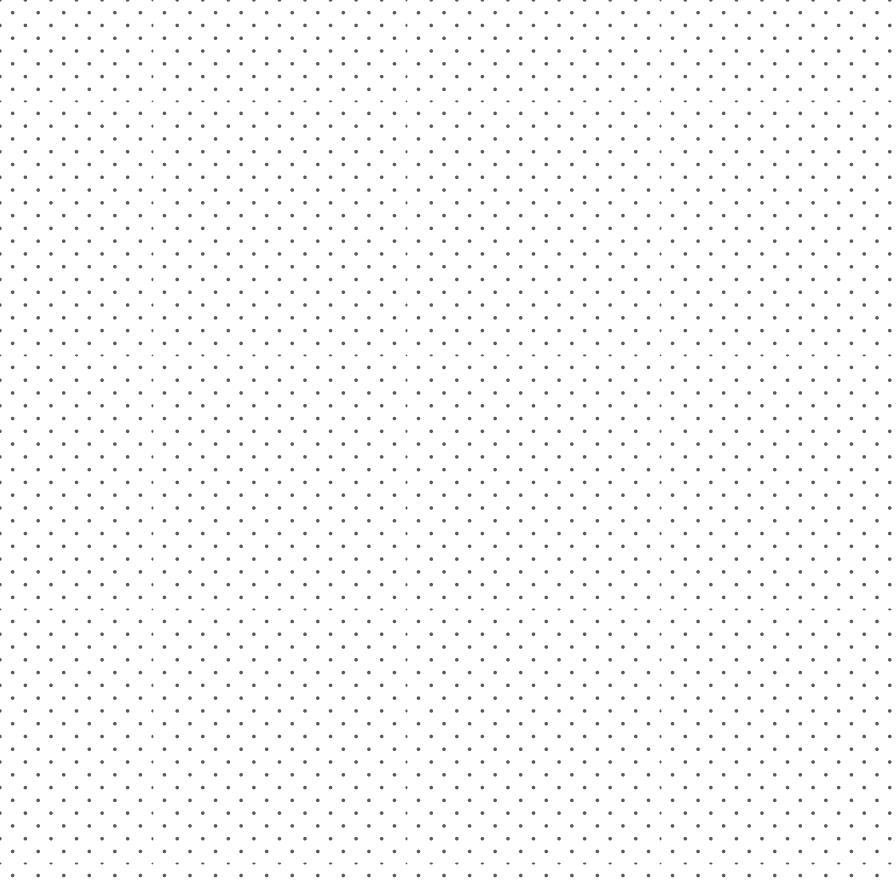
Write a Shadertoy shader that draws this pattern.

```glsl
// Distance from q to the nearest point of a square grid
float gridDistance(vec2 q, float pitch) {
    return length(q - pitch * round(q / pitch));
}

// Two grids, shifted by half a pitch, give staggered rows
float staggeredDistance(vec2 q, float pitch) {
    return min(gridDistance(q, pitch), gridDistance(q - 0.5 * pitch, pitch));
}

void mainImage(out vec4 fragColor, in vec2 fragCoord) {
    // One unit is one tile; tiles are laid from the top left
    float pixel = 3.527 / iResolution.x;
    vec2 fromTop = vec2(fragCoord.x, iResolution.y - fragCoord.y);
    vec2 tilePos = fract(fromTop * pixel + vec2(0.4, 0.601)) - 0.5;

    // The pitch slightly exceeds a tenth, so tile edges trim the dots there
    float dotEdge = staggeredDistance(tilePos, 0.1006) - 0.0070;
    float ink = clamp(0.5 - dotEdge / pixel, 0.0, 1.0);

    fragColor = vec4(mix(vec3(1.0), vec3(0.35), ink), 1.0);
}
```
